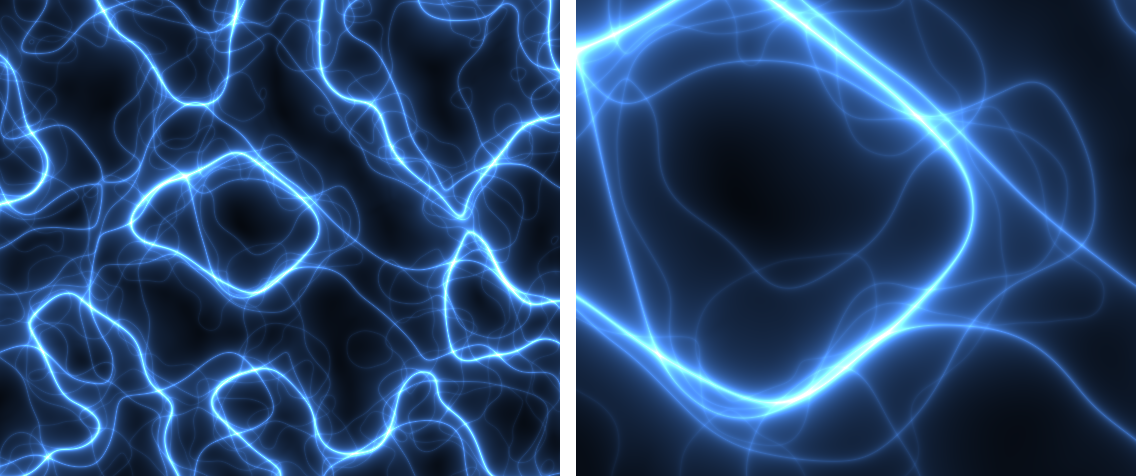
Left, the full canvas; right, a detail of the centre.
Reproduce this texture procedurally as a Shadertoy shader.

```glsl
// Glowing blue electric filaments branching over a dark hazy ground.

#define MAIN_SCALE 3.3      // cells of the main web per canvas height
#define FINE_SCALE 3.2      // cells of the first fine web
#define FINE_STEP 1.1       // scale added by each further web
#define FINE_LAYERS 6
#define COUPLING 0.85       // how closely fine strands follow the main ones
#define MAIN_GLOW 0.0045
#define MAIN_CORE 0.0021
#define FINE_GLOW 0.0015
#define FINE_CORE 0.0022
#define CROSSING_FLARE 1.6  // extra light where strands cross
#define HAZE 0.0125         // wide soft light around the main web
#define GLOW_COLOR vec3(0.31, 0.58, 1.0)

float hash(vec2 p) {
    return fract(sin(dot(p, vec2(127.1, 311.7))) * 43758.5453);
}

mat2 rotation(float angle) {
    float c = cos(angle), s = sin(angle);
    return mat2(c, s, -s, c);
}

// Slope of a random lattice direction, taken at an offset from its corner
float cornerSlope(vec2 cell, vec2 offset) {
    float angle = 6.28319 * hash(cell);
    return dot(vec2(cos(angle), sin(angle)), offset);
}

float gradientNoise(vec2 p) {
    vec2 cell = floor(p), f = p - cell;
    vec2 u = f * f * f * (f * (f * 6.0 - 15.0) + 10.0);
    vec2 x = vec2(1.0, 0.0), y = vec2(0.0, 1.0);
    float low = mix(cornerSlope(cell, f), cornerSlope(cell + x, f - x), u.x);
    float high = mix(cornerSlope(cell + y, f - y), cornerSlope(cell + 1.0, f - 1.0), u.x);
    return mix(low, high, u.y);
}

// Two octaves, turned against each other to hide the lattice
float wavyNoise(vec2 p) {
    return gradientNoise(p) + 0.3 * gradientNoise(rotation(0.9) * p * 1.9 + 17.3);
}

float mainField(vec2 p) {
    return wavyNoise(rotation(0.4) * p * MAIN_SCALE + 5.7);
}

// Fine webs lean on the main field, so they gather near its zero line
float fineField(vec2 p, float layer, float mainValue) {
    float scale = FINE_SCALE + FINE_STEP * layer;
    vec2 q = rotation(1.3 + 1.1 * layer) * p * scale + 23.6 * (layer + 1.0);
    return wavyNoise(q) + COUPLING * mainValue;
}

// Distance to the zero line, from the value here and at two close neighbours
float lineDistance(float here, float right, float above, float stepSize) {
    vec2 slope = vec2(right - here, above - here) / stepSize;
    return abs(here) / sqrt(dot(slope, slope) + 1.2);
}

void mainImage(out vec4 fragColor, in vec2 fragCoord) {
    vec2 p = fragCoord / iResolution.y;
    float stepSize = 0.002;
    vec2 pRight = p + vec2(stepSize, 0.0), pAbove = p + vec2(0.0, stepSize);

    // Main filaments, swelling and thinning along their length
    float here = mainField(p), right = mainField(pRight), above = mainField(pAbove);
    float mainDistance = lineDistance(here, right, above, stepSize);
    float swell = 1.0 + 0.8 * gradientNoise(p * 4.3 + 11.9);
    float mainLight = swell * MAIN_GLOW / (mainDistance + MAIN_CORE);
    float haze = HAZE / (mainDistance + 0.07);

    // Fine filaments: the first are strong branches, the rest ever fainter
    float fineLight = 0.0;
    for (int i = 0; i < FINE_LAYERS; i++) {
        float layer = float(i);
        float d = lineDistance(fineField(p, layer, here),
                               fineField(pRight, layer, right),
                               fineField(pAbove, layer, above), stepSize);
        fineLight += FINE_GLOW / (d + FINE_CORE) / (1.0 + 0.9 * layer);
    }

    // Combine, with flares at crossings and slow changes in the haze
    float light = mainLight * (0.7 + CROSSING_FLARE * fineLight) + fineLight + haze;
    light *= 1.0 + 0.5 * gradientNoise(p * 1.7 + 41.2);

    fragColor = vec4(min(GLOW_COLOR * light, 1.0), 1.0);
}
```
